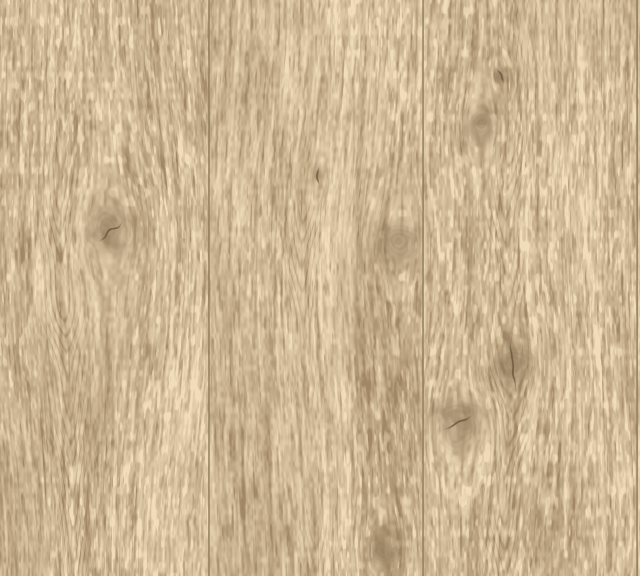
This texture is drawn by a Shadertoy shader. Its source:

```glsl
// Three upright pale oak planks with fine grain, cathedral rings, knots and cracks.

const float TAU = 6.2831853;
const float PLANK_WIDTH = 0.3345;
const float PLANK_START = -0.008;
const float SEAM_HALF_WIDTH = 0.0008;
const float NO_CRACK = 9.0;

const vec3 GRAIN_DARK  = vec3(0.68, 0.58, 0.45);
const vec3 GRAIN_LIGHT = vec3(0.92, 0.84, 0.70);
const vec3 KNOT_BROWN  = vec3(0.56, 0.47, 0.35);
const vec3 CRACK_BROWN = vec3(0.38, 0.31, 0.22);
const vec3 SEAM_BROWN  = vec3(0.50, 0.42, 0.30);

// Knots: centre x, centre y, radius, tilt of the crack from upright
const int KNOT_COUNT = 8;
const vec4 KNOTS[KNOT_COUNT] = vec4[](
    vec4(0.172, 0.539, 0.036, 0.95),
    vec4(0.496, 0.625, 0.011, 0.10),
    vec4(0.622, 0.522, 0.033, NO_CRACK),
    vec4(0.599, 0.039, 0.026, NO_CRACK),
    vec4(0.753, 0.705, 0.025, NO_CRACK),
    vec4(0.781, 0.781, 0.010, -0.20),
    vec4(0.801, 0.330, 0.033, -0.10),
    vec4(0.716, 0.240, 0.038, 1.00));

float hash(vec2 p) {
    vec3 q = fract(p.xyx * 0.1031);
    q += dot(q, q.yzx + 33.33);
    return fract((q.x + q.y) * q.z);
}

float noise(vec2 p) {
    vec2 i = floor(p), f = fract(p);
    f = f * f * (3.0 - 2.0 * f);
    return mix(mix(hash(i), hash(i + vec2(1, 0)), f.x),
               mix(hash(i + vec2(0, 1)), hash(i + vec2(1, 1)), f.x), f.y);
}

float plankIndex(float x) {
    return floor((x - PLANK_START) / PLANK_WIDTH);
}

float line(float dist, float halfWidth, float pixel) {
    return 1.0 - smoothstep(halfWidth - pixel * 0.5, halfWidth + pixel, dist);
}

// Sideways shift that makes the grain flow around one knot
float knotShift(vec2 d, float radius) {
    float r2 = radius * radius;
    return -d.x * r2 / (d.x * d.x + 0.35 * d.y * d.y + 1.3 * r2);
}

// Soft brown heart of a knot with faint growth rings
float knotStain(vec2 d, float radius) {
    float wobble = 0.6 * (noise(d * 45.0 + radius * 900.0) - 0.5);
    float dist = length(d * vec2(0.95, 0.85)) / radius + wobble;
    float rings = 0.5 + 0.5 * sin(TAU * dist * 4.0);
    return exp(-dist * dist * 1.1) * (0.85 + 0.15 * rings);
}

float knotCrack(vec2 d, float radius, float tilt, float pixel) {
    vec2 along = vec2(sin(tilt), cos(tilt));
    float t = dot(d, along);
    float side = dot(d, vec2(along.y, -along.x)) + 0.008 * (noise(vec2(t * 70.0, radius * 800.0)) - 0.5);
    float reach = radius * mix(1.6, 0.8, smoothstep(0.0, 0.8, abs(tilt)));
    float taper = 1.0 - smoothstep(0.3, 1.0, abs(t) / reach);
    return line(abs(side), 0.001 * taper, pixel) * taper;
}

// Nested tongues of growth rings that point down along a plank's heart
float cathedral(vec2 p, float centre) {
    float d = p.x - centre - 0.02 * (noise(vec2(p.y * 5.0, centre * 40.0)) - 0.5);
    float phase = 150.0 * sqrt(d * d + 0.00003) - 22.0 * p.y + 1.6 * noise(p * vec2(30.0, 12.0));
    float ring = pow(0.5 + 0.5 * sin(TAU * phase), 4.0);
    return ring * exp(-d * d / 0.0008) * smoothstep(0.1, 0.6, noise(p * vec2(3.0, 4.0) + 5.0));
}

// Long thin lines where smooth noise crosses its middle value
float veins(vec2 p) {
    return 1.0 - smoothstep(0.0, 0.16, abs(noise(p) - 0.5));
}

// Lightness of the wood: fibres, pores, flecks and broad bands
float grainTone(vec2 g, float plank) {
    vec2 q = g + vec2(plank * 3.7, plank * 1.9);
    float fibre  = noise(q * vec2(310.0, 26.0)) - 0.5;
    float strand = noise(q * vec2(170.0, 9.0) + 17.0) - 0.5;
    float speck  = noise(q * vec2(340.0, 120.0) + 23.0) - 0.5;
    float band   = noise(q * vec2(14.0, 1.3) + 31.0) - 0.5;
    float cloud  = noise(q * vec2(6.0, 4.0) + 47.0) - 0.5;
    float fleck  = smoothstep(0.58, 0.85, noise(q * vec2(260.0, 60.0) + 63.0));
    float pore   = smoothstep(0.62, 0.9, noise(q * vec2(280.0, 34.0) + 81.0));
    float fleckArea = smoothstep(0.3, 0.7, noise(q * vec2(8.0, 2.5) + 97.0));
    return 0.6 + 0.55 * fibre + 0.42 * strand + 0.4 * speck + 0.32 * band + 0.34 * cloud
         + 0.42 * fleck * fleckArea - 0.38 * pore - 0.2 * veins(q * vec2(75.0, 2.5) + 7.0);
}

// Pale, broken ray curving down the right-hand plank
float paleRay(vec2 p) {
    float centre = 0.905 + 0.16 * (0.8 - p.y) * (0.8 - p.y);
    float d = (p.x - centre) / 0.007;
    return exp(-d * d) * smoothstep(0.25, 0.7, noise(p * vec2(200.0, 50.0)));
}

void mainImage(out vec4 fragColor, in vec2 fragCoord) {
    float pixel = 1.0 / iResolution.x;
    vec2 p = fragCoord * pixel;
    float plank = plankIndex(p.x);

    // Knots bend the grain of their own plank only
    float shift = 0.026 * (noise(p * vec2(4.0, 2.2) + plank * 11.0) - 0.5);
    float stain = 0.0, crack = 0.0;
    for (int i = 0; i < KNOT_COUNT; i++) {
        vec4 knot = KNOTS[i];
        if (plankIndex(knot.x) != plank) continue;
        vec2 d = p - knot.xy;
        shift += knotShift(d, knot.z);
        stain = max(stain, knotStain(d, knot.z));
        if (knot.w < NO_CRACK) crack = max(crack, knotCrack(d, knot.z, knot.w, pixel));
    }

    // Wood
    vec2 grain = vec2(p.x + shift, p.y);
    float heart = PLANK_START + (plank + mix(0.37, 0.48, mod(plank, 2.0))) * PLANK_WIDTH;
    float tone = grainTone(grain, plank) - 0.4 * cathedral(grain, heart) + 0.4 * paleRay(p);
    vec3 color = mix(GRAIN_DARK, GRAIN_LIGHT, clamp(tone, -0.2, 1.1));

    // Knots, cracks and seams
    color = mix(color, KNOT_BROWN, 0.68 * stain);
    color = mix(color, CRACK_BROWN, 0.75 * crack);
    float cell = fract((p.x - PLANK_START) / PLANK_WIDTH);
    float edge = min(cell, 1.0 - cell) * PLANK_WIDTH;
    color = mix(color, GRAIN_LIGHT, 0.35 * exp(-edge / 0.004));
    color = mix(color, SEAM_BROWN, 0.8 * line(edge, SEAM_HALF_WIDTH, pixel));
    fragColor = vec4(color, 1.0);
}
```
